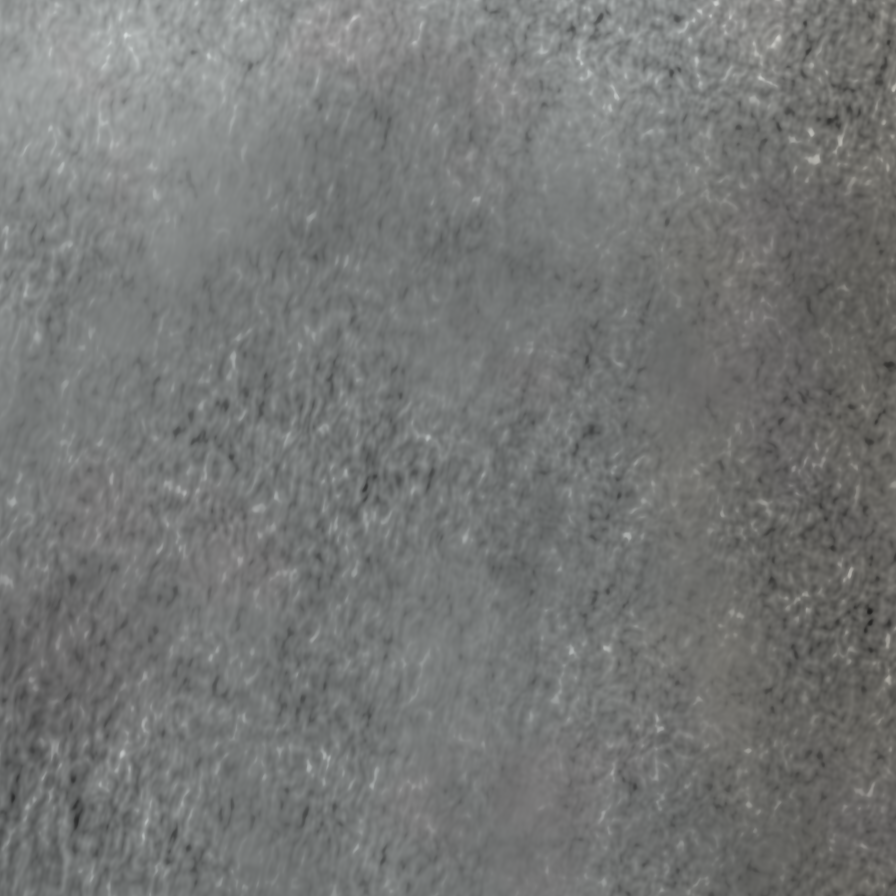
Give the GLSL for this texture, as a WebGL 1 fragment shader.

```glsl
precision highp float;
// Weathered grey stone: soft cloudy patches under fine, slanted pitted grain.
uniform vec2 u_resolution;

const vec3 COOL_GREY = vec3(0.982, 1.006, 1.002);
const vec3 WARM_GREY = vec3(1.015, 1.0, 0.955);
const vec3 MAUVE_GREY = vec3(1.012, 0.994, 0.995);

vec2 hashGradient(vec2 cell) {
  vec3 p = fract(cell.xyx * vec3(0.1031, 0.1030, 0.0973));
  p += dot(p, p.yzx + 33.33);
  float angle = 6.2832 * fract((p.x + p.y) * p.z);
  return vec2(cos(angle), sin(angle));
}

// Gradient noise, roughly -0.7 to 0.7
float noise(vec2 p) {
  vec2 i = floor(p);
  vec2 f = p - i;
  vec2 u = f * f * f * (f * (f * 6.0 - 15.0) + 10.0);
  vec2 e = vec2(1.0, 0.0);
  float low = mix(dot(hashGradient(i), f), dot(hashGradient(i + e), f - e), u.x);
  float high = mix(dot(hashGradient(i + e.yx), f - e.yx),
                   dot(hashGradient(i + 1.0), f - 1.0), u.x);
  return mix(low, high, u.y);
}

float fbm(vec2 p) {
  float sum = 0.0;
  float amplitude = 1.0;
  for (int i = 0; i < 4; i++) {
    sum += amplitude * noise(p);
    p = mat2(1.6, 1.2, -1.2, 1.6) * p + 17.3;
    amplitude *= 0.5;
  }
  return sum;
}

// Coordinates across (x) and along (y) a direction leaning right by "lean"
vec2 slant(vec2 p, float lean) {
  float c = cos(lean);
  float s = sin(lean);
  return vec2(c * p.x - s * p.y, s * p.x + c * p.y);
}

float blob(vec2 p, vec2 center, vec2 radius) {
  vec2 d = (p - center) / radius;
  return exp(-dot(d, d));
}

// Broad light and shade
float baseTone(vec2 p) {
  float tone = 0.441;
  tone += 0.105 * smoothstep(0.68, 1.0, p.y) * (1.0 - 0.75 * smoothstep(0.8, 1.0, p.x));
  tone += 0.07 * blob(p, vec2(0.14, 0.88), vec2(0.22, 0.18));
  tone += 0.045 * blob(p, vec2(0.02, 0.6), vec2(0.25, 0.3));
  tone += 0.035 * blob(p, vec2(0.45, 0.22), vec2(0.26, 0.3));
  tone += 0.03 * blob(p, vec2(0.68, 0.8), vec2(0.14, 0.12));
  tone -= 0.055 * smoothstep(0.65, 0.95, p.x) * (1.0 - 0.5 * smoothstep(0.7, 1.0, p.y));
  tone -= 0.07 * blob(p, vec2(0.06, 0.24), vec2(0.12, 0.12));
  tone -= 0.03 * blob(p, vec2(0.43, 0.87), vec2(0.13, 0.08));
  return tone;
}

// How rough the surface is, from smooth film to pitted grain
float roughness(vec2 p, float patches) {
  float rough = 0.55 + 0.7 * patches;
  rough += 0.45 * smoothstep(0.82, 1.0, p.y);
  rough += 0.4 * blob(p, vec2(0.48, 0.38), vec2(0.25, 0.26));
  rough += 0.3 * smoothstep(0.75, 0.95, p.x);
  rough += 0.25 * blob(p, vec2(0.1, 0.1), vec2(0.2, 0.2));
  rough -= 0.4 * blob(p, vec2(0.78, 0.58), vec2(0.08, 0.12));
  rough -= 0.3 * blob(p, vec2(0.2, 0.72), vec2(0.2, 0.13));
  return clamp(rough, 0.18, 1.15);
}

void main() {
  vec2 uv = gl_FragCoord.xy / u_resolution;
  vec2 warp = vec2(noise(uv * 22.0), noise(uv * 22.0 + 41.0));
  vec2 bent = uv + 0.006 * warp;
  vec2 leaning = slant(bent, 0.25);
  vec2 upright = slant(bent, 0.13);

  // Cloudy stains, drawn out along the lean
  float clouds = fbm(leaning * vec2(6.0, 4.0) + 3.7);
  float mottle = fbm(leaning * vec2(26.0, 15.0) + 9.1);
  float patches = fbm(uv * 5.0 + 27.0);

  // Grain: long flakes on the left, rounder pits on the right and top
  float flakes = noise(leaning * vec2(90.0, 48.0)) + 0.65 * noise(leaning * vec2(165.0, 92.0) + 5.0);
  float pits = noise(leaning * vec2(85.0, 70.0) + 61.0) + 0.65 * noise(leaning * vec2(155.0, 125.0) + 8.0);
  float pitted = clamp(smoothstep(0.35, 0.8, uv.x) + 0.4 * smoothstep(0.8, 1.0, uv.y), 0.0, 1.0);
  float grain = mix(flakes, pits, pitted);
  float streaks = noise(upright * vec2(85.0, 13.0) + 15.0);
  float streaked = blob(uv, vec2(0.06, 0.1), vec2(0.15, 0.22));

  float rough = roughness(uv, patches);
  float tone = baseTone(uv) + 0.05 * clouds + 0.05 * mottle * (0.4 + rough);
  tone += 0.135 * rough * grain + 0.12 * streaked * streaks;

  // Clumped pale chips and dark pits where the grain peaks
  float chips = smoothstep(0.2, 0.65, grain) * smoothstep(-0.1, 0.45, mottle);
  float hollows = smoothstep(0.2, 0.65, -grain) * smoothstep(-0.1, 0.45, -mottle);
  tone += rough * (0.13 * chips - 0.08 * hollows);

  // Tint: cool grey, warm to the right, faint mauve stains
  float warmth = smoothstep(0.6, 1.0, uv.x + 0.15 * clouds - 0.1 * smoothstep(0.7, 1.0, uv.y));
  float mauve = smoothstep(0.1, 0.6, fbm(uv * 4.0 + 71.0));
  mauve = max(mauve, blob(uv, vec2(0.07, 0.27), vec2(0.12, 0.12)));
  vec3 tint = mix(COOL_GREY, WARM_GREY, warmth);
  tint = mix(tint, MAUVE_GREY, 0.7 * mauve);
  gl_FragColor = vec4(clamp(tone * tint, 0.0, 1.0), 1.0);
}
```
